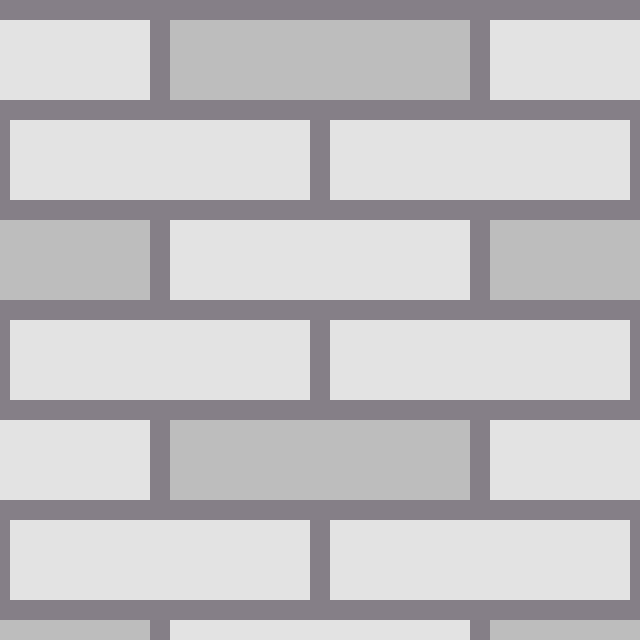
Reproduce this pattern procedurally as a WebGL 1 fragment shader.

```glsl
precision highp float;
// Flat running-bond brick wall with every second course alternating light and dark bricks.

uniform vec2 u_resolution;

const float WALL_UNITS = 64.0;             // canvas side in layout units
const vec2 PITCH = vec2(32.0, 10.0);       // brick plus joint
const float JOINT = 2.0;                   // mortar width
const float TOP_OFFSET = 1.0;              // first course below the top edge
const vec3 MORTAR = vec3(0.522, 0.498, 0.529);
const vec3 LIGHT_BRICK = vec3(0.890);
const vec3 DARK_BRICK = vec3(0.741);

// Antialiased coverage of a centred box
float boxCoverage(vec2 p, vec2 halfSize, vec2 pixel) {
  vec2 cover = clamp((halfSize - abs(p)) / pixel + 0.5, 0.0, 1.0);
  return cover.x * cover.y;
}

void main() {
  vec2 uv = gl_FragCoord.xy / u_resolution;
  vec2 pixel = WALL_UNITS / u_resolution;

  // Courses are counted from the top; even ones shift by half a brick
  vec2 grid = vec2(uv.x * WALL_UNITS, (1.0 - uv.y) * WALL_UNITS - TOP_OFFSET) / PITCH;
  float course = floor(grid.y);
  float shifted = 1.0 - mod(course, 2.0);
  grid.x += 0.5 * shifted;
  float column = floor(grid.x);

  // Dark bricks swap columns from one shifted course to the next
  float dark = shifted * mod(column + floor(course * 0.5), 2.0);
  vec3 brick = mix(LIGHT_BRICK, DARK_BRICK, dark);

  vec2 local = (fract(grid) - 0.5) * PITCH;
  float coverage = boxCoverage(local, 0.5 * (PITCH - JOINT), pixel);
  gl_FragColor = vec4(mix(MORTAR, brick, coverage), 1.0);
}
```
